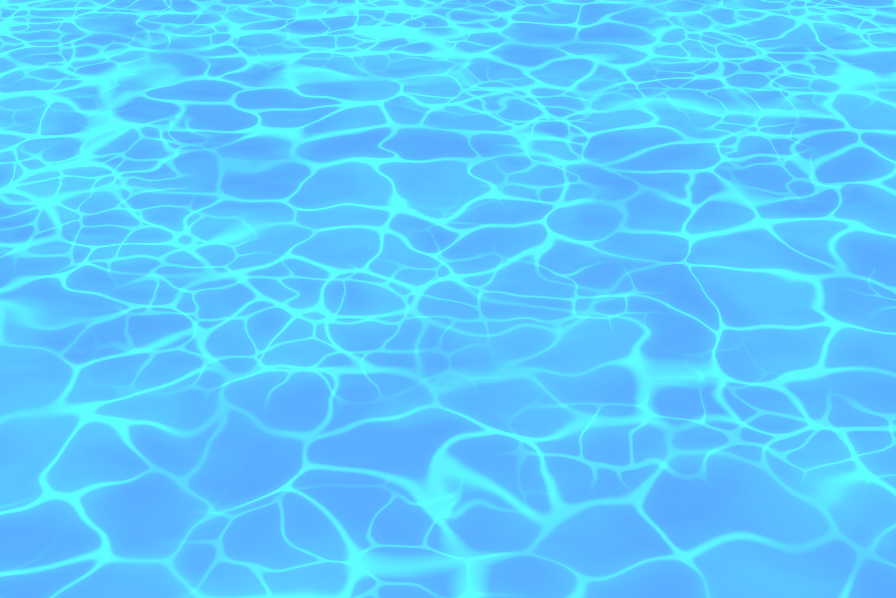
Write a Shadertoy shader that draws this texture.

```glsl
// Sunlit pool water: a bright net of caustic lines over clear blue, seen at a slant.
// A perspective plane is warped by noise, then the borders of Voronoi cells are
// lit with varying width, with a finer net, soft haze and bright patches on top.

#define HORIZON 1.9       // height at which the plane would vanish
#define CELLS_ACROSS 9.5  // sideways cell density
#define CELLS_DEEP 25.8   // cell density in depth
#define LINE_WIDTH 0.024  // half width of a caustic line, in cells
#define PATCH_WIDTH 0.11  // extra half width in bright patches
#define GLOW_REACH 0.055  // fall-off of the glow beside lines
#define ROUNDING 32.0     // lower values fill the junctions more
#define DEEP_BLUE vec3(0.350, 0.668, 1.0)
#define LIT_CYAN vec3(0.370, 0.995, 1.0)

vec2 hash2(vec2 p) {
    vec3 q = fract(p.xyx * vec3(0.1031, 0.1030, 0.0973));
    q += dot(q, q.yzx + 33.33);
    return fract((q.xx + q.yz) * q.zy);
}

vec2 noise2(vec2 p) {
    vec2 cell = floor(p), f = fract(p);
    f = f * f * (3.0 - 2.0 * f);
    vec2 low = mix(hash2(cell), hash2(cell + vec2(1, 0)), f.x);
    vec2 high = mix(hash2(cell + vec2(0, 1)), hash2(cell + vec2(1, 1)), f.x);
    return mix(low, high, f.y);
}

vec2 warp(vec2 p) {
    return p + 0.65 * (noise2(p * 0.9) - 0.5)
             + 0.24 * (noise2(p * 2.3 + 17.0) - 0.5);
}

vec2 cellPoint(vec2 cell) {
    return cell + 0.08 + 0.84 * hash2(cell + 51.0);
}

// Rounded distance to the nearest cell border; stretch undoes the foreshortening.
float borderDistance(vec2 p, vec2 stretch) {
    vec2 home = floor(p), nearCell = home, nearest = vec2(0);
    float best = 9.0;
    for (int j = -1; j <= 1; j++)
    for (int i = -1; i <= 1; i++) {
        vec2 cell = home + vec2(i, j);
        vec2 toPoint = cellPoint(cell) - p;
        float d = dot(toPoint, toPoint);
        if (d < best) { best = d; nearest = toPoint; nearCell = cell; }
    }
    float sum = 0.0;
    for (int j = -2; j <= 2; j++)
    for (int i = -2; i <= 2; i++) {
        if (i == 0 && j == 0) continue;
        vec2 toPoint = cellPoint(nearCell + vec2(i, j)) - p;
        vec2 normal = normalize(toPoint - nearest);
        float d = dot(0.5 * (toPoint + nearest), normal) / length(normal * stretch);
        sum += exp(-ROUNDING * d);
    }
    return max(-log(sum) / ROUNDING, 0.0);
}

float band(float d, float width) {
    return 1.0 - smoothstep(0.25 * width, 1.6 * width, d);
}

void mainImage(out vec4 fragColor, in vec2 fragCoord) {
    vec2 uv = (fragCoord - vec2(0.5 * iResolution.x, 0.0)) / iResolution.y;

    // Slanted water plane
    float slant = HORIZON - uv.y;
    vec2 plane = vec2(uv.x * CELLS_ACROSS, CELLS_DEEP) / slant;
    vec2 stretch = vec2(1.0, CELLS_DEEP / CELLS_ACROSS / slant);
    float pixel = CELLS_ACROSS / slant / iResolution.y;
    vec2 water = warp(plane);

    // Rougher water at the upper left and along the far edge
    float rough = (1.0 - smoothstep(-0.7, -0.1, uv.x)) * smoothstep(0.2, 0.6, uv.y);
    rough = max(rough, 0.7 * smoothstep(0.7, 1.0, uv.y));

    // Main net, swelling into patches
    vec2 swell = noise2(water * 1.4 + 5.0);
    float patches = smoothstep(0.74, 0.96, noise2(plane * vec2(0.8, 1.0) + 71.0).x);
    float width = LINE_WIDTH * (0.45 + 1.1 * swell.x) + PATCH_WIDTH * patches;
    float d = borderDistance(water, stretch);
    float strength = mix(0.35, 1.0, smoothstep(0.2, 0.55, noise2(water * 0.9 + 33.0).y));
    float line = band(d, max(width, 0.8 * pixel)) * strength;
    float glow = exp(-d / GLOW_REACH) * (0.5 + swell.y);

    // Finer, fainter net
    vec2 fineWater = warp(plane * 1.55 + 40.0);
    float fineDistance = borderDistance(fineWater, stretch) / 1.55;
    float fineMask = smoothstep(0.4, 0.8, noise2(plane * 0.7 + 90.0).x + 0.3 * rough);
    float fineLine = band(fineDistance, max(0.7 * LINE_WIDTH, 0.8 * pixel));
    float fine = fineMask * (0.45 * fineLine + 0.15 * exp(-fineDistance / 0.08));

    // Soft haze inside the cells, with ripples and a little grain
    float haze = 0.65 * noise2(water * 0.8 + 12.0).x + 0.35 * noise2(water * 2.1 + 60.0).y;
    float ripple = noise2(water * vec2(3.0, 6.0) + 25.0).x - 0.5;
    float grain = hash2(floor(uv * 340.0) + 400.0).x - 0.5;
    float light = 0.03 + 0.27 * smoothstep(0.22, 0.78, haze);
    light += (0.07 + 0.13 * rough) * ripple + 0.04 * rough + 0.03 * grain;

    light += 0.26 * glow + 0.54 * line + fine;
    fragColor = vec4(mix(DEEP_BLUE, LIT_CYAN, clamp(light, 0.0, 1.0)), 1.0);
}
```
